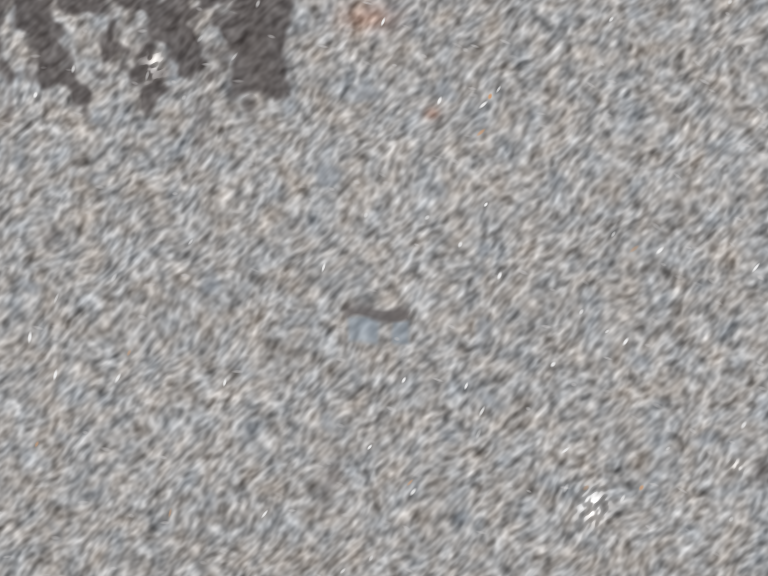
Write a Shadertoy shader that draws this texture.

```glsl
// Weathered grey stone with slanted grain, dark stains and bright mineral glints.

vec2 hash2(vec2 p) {
    vec3 q = fract(p.xyx * vec3(0.1031, 0.1030, 0.0973));
    q += dot(q, q.yzx + 33.33);
    return fract((q.xx + q.yz) * q.zy);
}

vec2 gradientAt(vec2 cell) {
    float a = 6.2832 * hash2(cell + 57.0).x;
    return vec2(cos(a), sin(a));
}

// Gradient noise, roughly -0.7 to 0.7
float noise(vec2 p) {
    vec2 i = floor(p), f = p - i;
    vec2 u = f * f * f * (f * (f * 6.0 - 15.0) + 10.0);
    vec2 e = vec2(1.0, 0.0);
    float a = dot(gradientAt(i), f);
    float b = dot(gradientAt(i + e.xy), f - e.xy);
    float c = dot(gradientAt(i + e.yx), f - e.yx);
    float d = dot(gradientAt(i + e.xx), f - e.xx);
    return mix(mix(a, b, u.x), mix(c, d, u.x), u.y);
}

vec2 rotate(vec2 p, float a) {
    return vec2(cos(a) * p.x + sin(a) * p.y, cos(a) * p.y - sin(a) * p.x);
}

float boxDistance(vec2 p, vec2 halfSize) {
    vec2 d = abs(p) - halfSize;
    return length(max(d, 0.0)) + min(max(d.x, d.y), 0.0);
}

// Soft round spot with the given radii
float spot(vec2 p, vec2 centre, vec2 radii) {
    vec2 d = (p - centre) / radii;
    return exp(-dot(d, d));
}

// Sparse slanted flecks: x is strength, y is a random tint
vec2 glints(vec2 p, float cells, float rarity) {
    vec2 best = vec2(0.0), home = floor(p * cells);
    for (int k = 0; k < 9; k++) {
        vec2 cell = home + vec2(k % 3, k / 3) - 1.0;
        vec2 place = hash2(cell + 11.0), look = hash2(cell + 83.0);
        vec2 centre = (cell + place) / cells;
        float angle = mix(1.2, 0.75, centre.x / 1.33) + 0.5 * (look.y - 0.5);
        vec2 d = rotate(p - centre, angle);
        d /= vec2(0.005 + 0.006 * place.x, 0.0025 + 0.0015 * place.y);
        float strength = smoothstep(rarity, 1.0, look.x) * 0.6 + 0.4;
        strength *= step(rarity, look.x) * (1.0 - smoothstep(0.3, 1.2, length(d)));
        if (strength > best.x) best = vec2(strength, fract(look.y * 17.0));
    }
    return best;
}

void mainImage(out vec4 fragColor, in vec2 fragCoord) {
    vec2 p = fragCoord / iResolution.y;
    p.x += 0.5 * (1.3333 - iResolution.x / iResolution.y);

    // Slanted grain, gently bent
    vec2 bent = p + 0.012 * vec2(noise(p * 9.0), noise(p * 9.0 + 40.0));
    vec2 grain = rotate(bent, 0.8);
    float coarse = noise(grain * vec2(36.0, 66.0));
    float fine = noise(grain * vec2(62.0, 118.0) + 19.0);
    float mottle = noise(bent * 24.0 + 7.0);
    float broad = noise(p * 5.0 + 3.0);
    float light = 0.622 + 0.23 * coarse + 0.21 * fine + 0.10 * mottle + 0.04 * broad;
    light -= 0.10 * smoothstep(0.15, 0.5, noise(grain * vec2(30.0, 48.0) + 71.0));
    light += 0.06 * smoothstep(0.15, 0.5, noise(grain * vec2(34.0, 60.0) + 133.0));
    vec3 colour = vec3(light) + vec3(0.006, -0.001, -0.005);

    // Faint warm and bluish mineral patches
    float hue = noise(p * 17.0 + 90.0) + 0.6 * noise(grain * vec2(30.0, 45.0) + 25.0);
    colour += 0.028 * hue * vec3(1.0, 0.0, -1.0);
    float blue = smoothstep(0.32, 0.6, noise(p * 15.0 + 61.0));
    colour = mix(colour, vec3(0.53, 0.57, 0.62), 0.4 * blue);
    float rust = spot(p, vec2(0.64, 0.97), vec2(0.05, 0.025));
    rust += spot(p, vec2(0.75, 0.803), vec2(0.015, 0.012));
    colour += rust * vec3(0.03, -0.05, -0.08);

    // Ragged stains at the upper left, a solid block and small dark pits
    float ragged = noise(p * vec2(17.0, 11.0) + 5.0) + 0.5 * noise(bent * 34.0);
    float reach = smoothstep(0.72, 1.0, p.y) * (1.0 - smoothstep(0.38, 0.53, p.x));
    float stain = smoothstep(0.25, 0.6, ragged + 0.75 * reach - 0.1) * smoothstep(0.0, 0.3, reach);
    float block = boxDistance(p - vec2(0.455, 0.94), vec2(0.047, 0.105));
    stain = max(stain, 1.0 - smoothstep(-0.008, 0.012, block + 0.02 * ragged));
    float pits = spot(p, vec2(0.35, 0.78), vec2(0.013, 0.06));
    pits += spot(p, vec2(0.58, 0.16), vec2(0.022, 0.04));
    pits += spot(p, vec2(0.085, 0.58), vec2(0.015, 0.02));
    pits += spot(p, vec2(1.325, 0.18), vec2(0.02, 0.025));
    stain = max(stain, 0.75 * pits * smoothstep(-0.4, 0.2, ragged));
    vec3 stainColour = vec3(0.345, 0.325, 0.322) + 0.4 * (light - 0.62);
    colour = mix(colour, stainColour, 0.85 * stain);

    // Bluish inset pebble with a dark upper rim
    vec2 pebble = bent - vec2(0.658, 0.425);
    float inset = 1.0 - smoothstep(-0.006, 0.008, boxDistance(pebble, vec2(0.052, 0.02)));
    inset *= smoothstep(0.006, 0.018, abs(pebble.x - 0.012));
    colour = mix(colour, vec3(0.56, 0.60, 0.64) + 0.2 * coarse, 0.75 * inset);
    float rim = boxDistance(pebble - vec2(0.0, 0.028), vec2(0.052, 0.006));
    colour = mix(colour, vec3(0.36, 0.34, 0.34), 0.75 * (1.0 - smoothstep(-0.004, 0.01, rim + 0.02 * mottle)));

    // Pale chips and sharp glints
    float chips = spot(p, vec2(0.265, 0.885), vec2(0.018, 0.025));
    chips += spot(p, vec2(1.03, 0.12), vec2(0.025, 0.03)) + spot(p, vec2(1.28, 0.19), vec2(0.012));
    colour += 0.35 * chips * smoothstep(-0.1, 0.3, coarse + fine);
    vec2 faint = glints(p + 3.7, 26.0, 0.82), bright = glints(p, 19.0, 0.88);
    colour = mix(colour, vec3(0.79, 0.78, 0.78), 0.5 * faint.x);
    vec3 sparkle = mix(vec3(0.93), vec3(0.80, 0.62, 0.48), step(0.93, bright.y));
    colour = mix(colour, sparkle, bright.x);

    fragColor = vec4(clamp(colour, 0.0, 1.0), 1.0);
}
```
